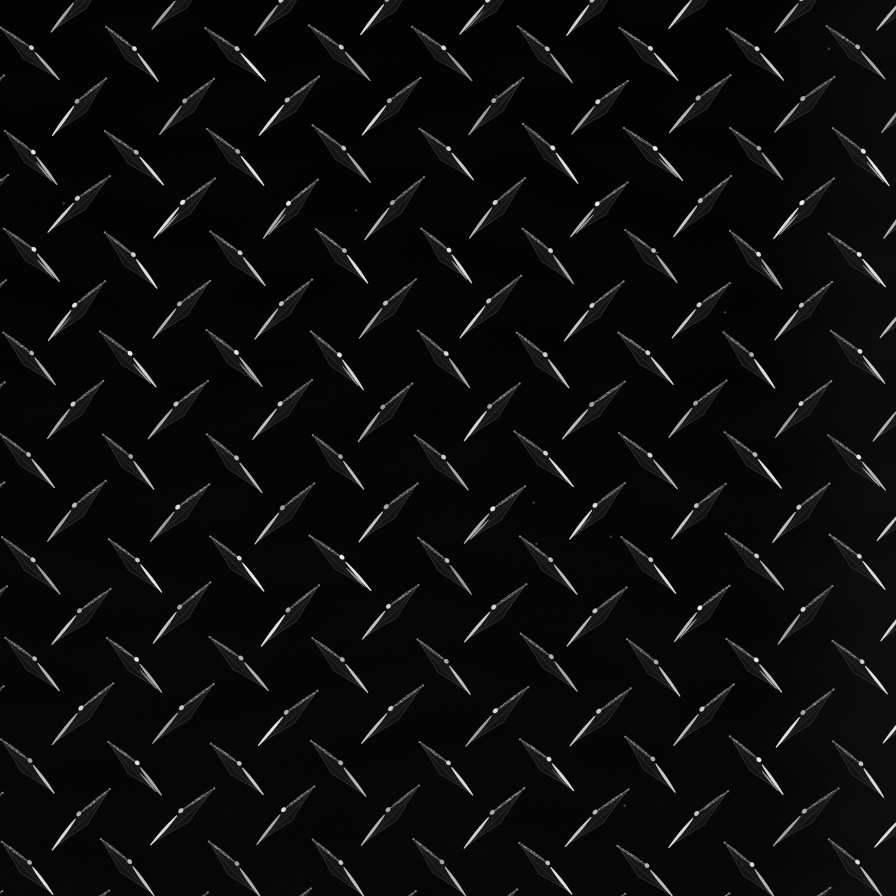
Write a WebGL 1 fragment shader that draws this texture.

```glsl
precision highp float;
uniform vec2 u_resolution;

float hash(vec2 p) {
  return fract(sin(dot(p, vec2(127.1, 311.7))) * 43758.545);
}

vec2 hash2(vec2 p) {
  return vec2(hash(p), hash(p + 37.3));
}

// Distance to the nearest scattered point
float cellular(vec2 p) {
  vec2 cell = floor(p);
  float nearest = 2.0;
  for (int j = -1; j <= 1; j++) {
    for (int i = -1; i <= 1; i++) {
      vec2 id = cell + vec2(float(i), float(j));
      nearest = min(nearest, length(id + hash2(id) - p));
    }
  }
  return nearest;
}

// Antialiased coverage of a signed distance
float cover(float d, float px) {
  return 1.0 - smoothstep(-0.7 * px, 0.7 * px, d);
}

// Line from a to b, widest in the middle
float taperedLine(vec2 p, vec2 a, vec2 b, float width, float px) {
  vec2 ab = b - a;
  float t = clamp(dot(p - a, ab) / dot(ab, ab), 0.0, 1.0);
  float w = width * (0.4 + 2.4 * t * (1.0 - t));
  return cover(length(p - a - ab * t) - w, px);
}

// One layer of raised lozenges; side mirrors their lean
float treads(vec2 p, float side, float px) {
  vec2 id = floor(p + 0.5);
  vec2 seed = id + side * 19.7;
  vec2 q = p - id - (hash2(seed) - 0.5) * 0.055;
  q.x *= side;
  float lean = 0.785 + (hash(seed + 5.1) - 0.5) * 0.1;
  float c = cos(lean), s = sin(lean);
  // x runs to the lower tip, y to the lit upper side
  q = vec2(c * q.x - s * q.y, s * q.x + c * q.y);
  q.x /= 0.95 + 0.1 * hash(seed + 8.4) + (side < 0.0 ? 0.06 : 0.0);

  float wear = hash(seed + 2.9);
  float rough = cellular(q * 46.0 + seed * 9.0);
  float span = max(1.0 - abs(q.x) / 0.38, 0.0);
  float top = 0.058 * span;
  float bottom = -0.082 * pow(span, 1.15);

  // Dark facets with a faint ridge and lower rim
  float body = cover(max(q.y - top, bottom - q.y), px) * step(abs(q.x), 0.38);
  float light = body * (0.065 + 0.07 * rough * smoothstep(-0.08, 0.05, q.y));
  light += body * 0.13 * cover(abs(q.y - bottom) - 0.008, px);
  light += body * 0.06 * cover(abs(q.y + 0.02 * span) - 0.005, px);

  // Rough upper edge, polished lower edge and centre glint
  float dull = taperedLine(q, vec2(-0.37, 0.004), vec2(-0.03, 0.053), 0.014, px);
  light = max(light, dull * (0.2 + 0.42 * rough));
  float shine = taperedLine(q, vec2(0.04, 0.045), vec2(0.38, 0.0), 0.015, px);
  light = max(light, shine * (0.6 + 0.3 * hash(seed + 6.2)));
  float glint = cover(length((q - vec2(-0.02, 0.056)) * vec2(0.8, 1.0)) - 0.021, px);
  light = max(light, glint * (0.62 + 0.32 * wear));
  float tip = cover(length(q - vec2(-0.37, 0.004)) - 0.011, px);
  light = max(light, tip * 0.5);

  // Extra scrapes on the more worn lozenges
  float scrape = taperedLine(q, vec2(0.08, 0.005), vec2(0.32, -0.012), 0.009, px);
  return max(light, scrape * 0.6 * smoothstep(0.72, 0.9, wear));
}

void main() {
  vec2 uv = gl_FragCoord.xy / u_resolution;
  float px = 8.7 / min(u_resolution.x, u_resolution.y);

  // Black plate, paler toward the right and the bottom
  float light = 0.011 + 0.014 * (1.0 - uv.y) + 0.025 * smoothstep(0.82, 1.0, uv.x);
  float waves = sin(uv.x * 23.0 + 3.0 * sin(uv.y * 17.0)) + sin(uv.y * 71.0 + 2.0 * sin(uv.x * 9.0));
  light += 0.002 * waves;
  light += 0.008 * (cellular(uv * 190.0) - 0.5) * (1.3 - uv.y);

  // Rare dust specks
  vec2 dust = uv * 24.0;
  vec2 dustId = floor(dust);
  float speck = length(fract(dust) - 0.2 - 0.6 * hash2(dustId)) - 0.03;
  light += 0.25 * cover(speck, px * 2.76) * step(0.975, hash(dustId + 4.6));

  // Two interleaved grids of opposite lean
  vec2 grid = vec2(uv.x * 8.65 - 0.27, (uv.y - 1.0) * 8.8 + 0.53);
  grid.x += 0.025 * sin(grid.y * 1.3);
  light = max(light, treads(grid, 1.0, px));
  light = max(light, treads(grid + 0.5, -1.0, px));
  gl_FragColor = vec4(vec3(light), 1.0);
}
```
